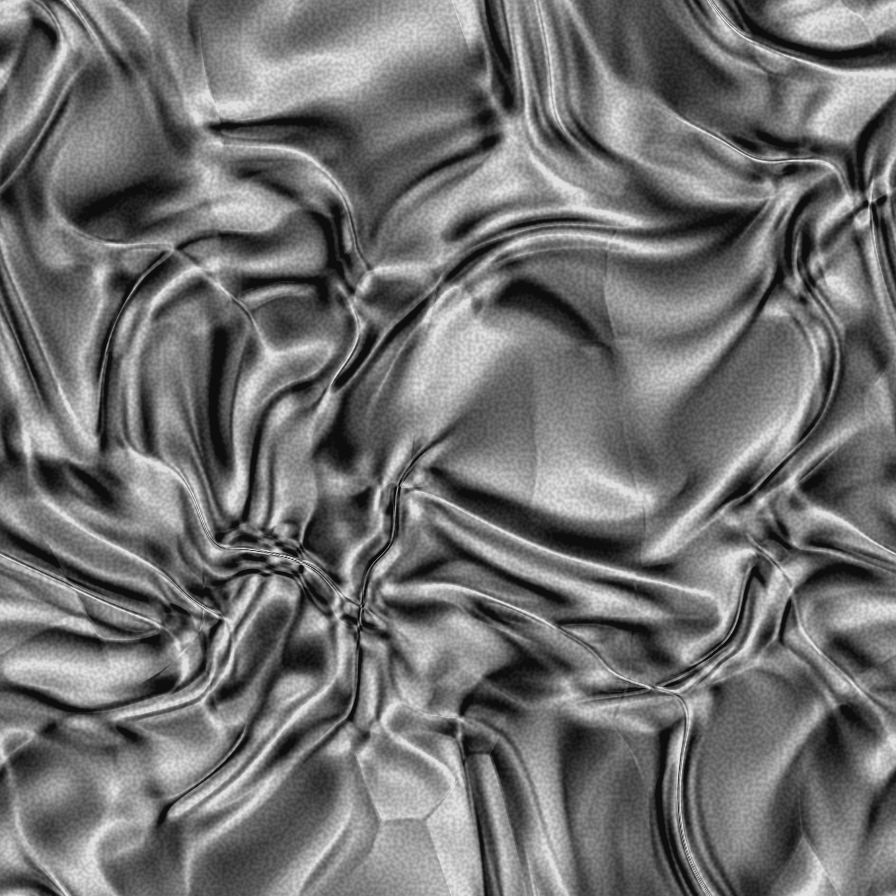
A Shadertoy shader for this texture:

```glsl
#define TAU 6.2831853
#define WARP 0.20
#define FINE_WARP 0.07
#define FOLD_HEIGHT 1.0
#define RIPPLE_HEIGHT 0.0045
#define PANEL_TILT 1.3
#define MID_GREY 0.40
#define SHEEN 0.20
#define CROSS_SHEEN 0.13
#define CREASE_SHADE 0.0011
#define GRAIN 0.13
#define STEP 0.002

vec2 hash2(vec2 c) {
    vec3 q = fract(c.xyx * vec3(0.1031, 0.1030, 0.0973));
    q += dot(q, q.yzx + 33.33);
    return fract((q.xx + q.yz) * q.zy);
}

// Gradient noise that wraps after a whole number of cells
float corner(vec2 cell, vec2 f, vec2 period, float seed) {
    float angle = TAU * hash2(mod(cell, period) + seed).x;
    return dot(vec2(cos(angle), sin(angle)), f);
}

float noise(vec2 p, vec2 period, float seed) {
    vec2 i = floor(p), f = p - i, o = vec2(1, 0);
    vec2 u = f * f * f * (f * (f * 6.0 - 15.0) + 10.0);
    float low = mix(corner(i, f, period, seed), corner(i + o, f - o, period, seed), u.x);
    float high = mix(corner(i + o.yx, f - o.yx, period, seed), corner(i + 1.0, f - 1.0, period, seed), u.x);
    return mix(low, high, u.y);
}

vec2 noise2(vec2 p, float cells, float seed) {
    return vec2(noise(p * cells, vec2(cells), seed), noise(p * cells, vec2(cells), seed + 41.0));
}

// Cellular noise: random pair of the nearest cell, and distance to its border
vec3 panels(vec2 p, vec2 period) {
    vec2 i = floor(p), id = vec2(0);
    float near = 9.0, second = 9.0;
    for (int y = -1; y <= 1; y++)
    for (int x = -1; x <= 1; x++) {
        vec2 cell = i + vec2(x, y);
        vec2 random = hash2(mod(cell, period) + 7.0);
        float d = length(cell + random - p);
        if (d < near) { second = near; near = d; id = random; }
        else second = min(second, d);
    }
    return vec3(id, second - near);
}

// Rounded crease along the zero line of the noise
float fold(vec2 p, vec2 cells, float softness, float seed) {
    float n = noise(p * cells, cells, seed);
    return sqrt(n * n + softness) / cells.x;
}

vec2 drape(vec2 p) {
    vec2 q = p + WARP * noise2(p, 3.0, 3.0);
    return q + FINE_WARP * noise2(q, 7.0, 19.0);
}

// Cloth relief: sheared folds, small wrinkles and parallel ripples
float height(vec2 p) {
    vec2 q = drape(p);
    float busy = smoothstep(-0.25, 0.3, noise(p * 4.0, vec2(4), 61.0));
    float h = -fold(vec2(q.x + q.y, q.x), vec2(5, 2), 0.003, 11.0);
    h += 0.9 * fold(vec2(q.y - q.x, q.x), vec2(5, 3), 0.004, 23.0);
    h -= 0.7 * busy * fold(vec2(q.x, q.y + q.x), vec2(9, 5), 0.003, 37.0);
    h += 0.3 * (1.0 - busy) * fold(q.yx, vec2(12, 10), 0.008, 53.0);
    float ripple = sin(TAU * dot(q, vec2(-9, 11))) + 0.5 * sin(TAU * dot(q, vec2(13, 8)));
    return FOLD_HEIGHT * h + RIPPLE_HEIGHT * busy * ripple;
}

void mainImage(out vec4 fragColor, in vec2 fragCoord) {
    vec2 uv = fragCoord / iResolution.xy;
    vec2 e = vec2(STEP, 0);

    // Slope and curvature of the cloth
    float right = height(uv + e), left = height(uv - e);
    float up = height(uv + e.yx), down = height(uv - e.yx);
    vec2 slope = vec2(right - left, up - down) / (2.0 * STEP);
    float curve = (right + left + up + down - 4.0 * height(uv)) / (STEP * STEP);

    // Crisp creased panels, fading inward from their borders
    vec2 cells = vec2(8, 5);
    vec2 bent = uv + 0.35 * (drape(uv) - uv);
    vec3 panel = panels(bent * cells, cells);
    float crumple = smoothstep(-0.1, 0.3, noise(uv * 5.0, vec2(5), 71.0));
    float edge = smoothstep(0.0, 0.035, panel.z) * exp(-3.0 * panel.z);
    slope += PANEL_TILT * crumple * edge * (panel.xy - 0.5);

    // Satin reflects several bands of light across each slope
    float along = dot(slope, vec2(-0.55, 0.83));
    float across = dot(slope, vec2(0.83, 0.55));
    float tone = MID_GREY + SHEEN * sin(1.7 * along + 0.2);
    tone += CROSS_SHEEN * sin(2.5 * across + 0.8);
    tone += 0.12 * pow(0.5 + 0.5 * sin(2.4 * along + across), 8.0);
    tone -= clamp(CREASE_SHADE * curve, -0.13, 0.17);

    // Woven grain
    tone += GRAIN * noise(uv * 230.0, vec2(230), 5.0) * (0.5 + tone);
    fragColor = vec4(vec3(clamp(tone, 0.05, 0.88)), 1.0);
}
```
